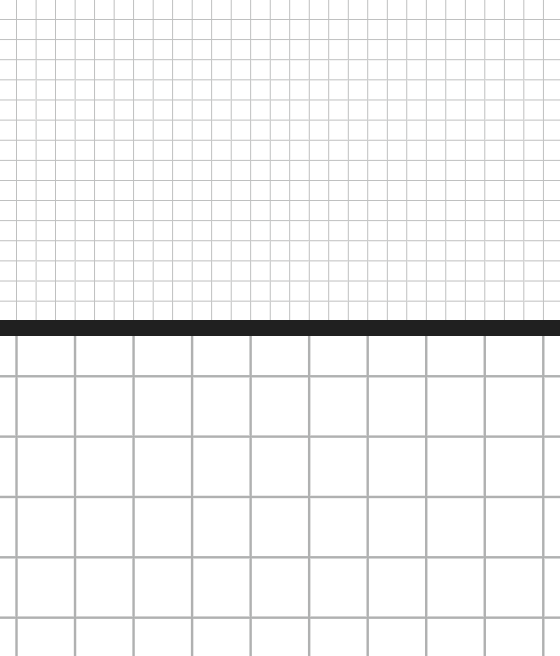
Top: the whole. Bottom: its middle third, enlarged.
This pattern is drawn by a Shadertoy shader. Its source:

```glsl
// Thin grey graph-paper grid on white, with cells slightly taller than wide.

// Share of a pixel covered by the nearest line, per axis (box filter).
vec2 lineCoverage(vec2 p, vec2 firstLine, vec2 cell, float lineWidth, float pixel) {
    vec2 dist = abs(mod(p - firstLine + 0.5 * cell, cell) - 0.5 * cell);
    vec2 lo = max(dist - 0.5 * pixel, vec2(-0.5 * lineWidth));
    vec2 hi = min(dist + 0.5 * pixel, vec2(0.5 * lineWidth));
    return clamp((hi - lo) / pixel, 0.0, 1.0);
}

void mainImage(out vec4 fragColor, in vec2 fragCoord) {
    // Lengths are fractions of the canvas width.
    float pixel = 1.0 / iResolution.x;
    vec2 p = fragCoord * pixel;

    // Vertical lines in x, horizontal lines in y.
    vec2 ink = lineCoverage(p, vec2(0.0296, 0.0337), vec2(0.03484, 0.03592), 0.00145, pixel);

    // Crossings do not darken.
    float grid = max(ink.x, ink.y);
    fragColor = vec4(mix(vec3(1.0), vec3(0.69, 0.695, 0.695), grid), 1.0);
}
```
